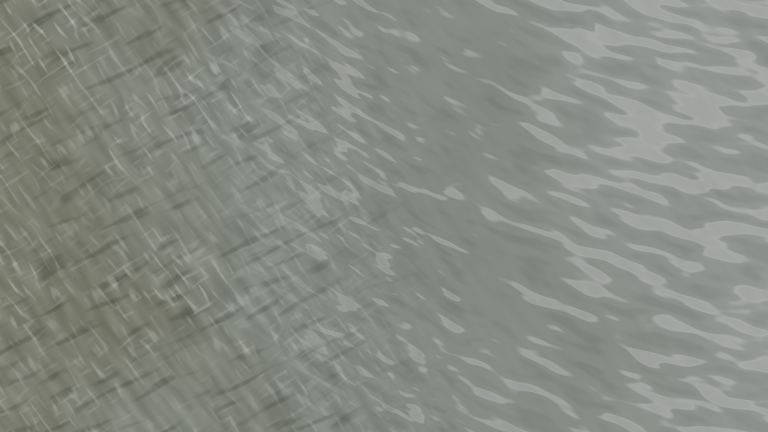
Give the GLSL for this texture, as a WebGL 1 fragment shader.

```glsl
precision highp float;
// Wind-ruffled grey-green water seen from above. Fine crossed glints on the left
// give way to broad, slanted sky reflections on the right; all of it is
// stretched gradient noise, thresholded and blended by soft regional masks.

uniform vec2 u_resolution;

const vec3 OLIVE      = vec3(0.475, 0.483, 0.428);
const vec3 GREY_GREEN = vec3(0.512, 0.532, 0.500);
const vec3 SILVER     = vec3(0.575, 0.590, 0.580);
const vec3 SKY        = vec3(0.648, 0.655, 0.645);
const vec3 GLINT      = vec3(0.720, 0.735, 0.710);

const vec2 GLINT_FREQ  = vec2(19.0, 88.0);  // along, across a stroke
const vec2 CREASE_FREQ = vec2(9.0, 52.0);
const vec2 RIPPLE_FREQ = vec2(13.0, 40.0);
const vec2 SWELL_FREQ  = vec2(7.5, 27.0);
const float STEEP_ANGLE  = -0.95;
const float RISING_ANGLE = 0.58;
const float CREASE_ANGLE = 0.45;
const float GLINT_STRENGTH  = 0.62;
const float CREASE_STRENGTH = 0.070;
const float GRAIN_STRENGTH  = 0.030;

vec2 gradientAt(vec2 cell) {
  vec3 h = fract(vec3(cell.xyx) * vec3(0.1031, 0.1030, 0.0973));
  h += dot(h, h.yzx + 33.33);
  float angle = 6.28318 * fract((h.x + h.y) * h.z);
  return vec2(cos(angle), sin(angle));
}

float gradientNoise(vec2 p) {
  vec2 i = floor(p);
  vec2 f = p - i;
  vec2 u = f * f * f * (f * (f * 6.0 - 15.0) + 10.0);
  float a = dot(gradientAt(i), f);
  float b = dot(gradientAt(i + vec2(1, 0)), f - vec2(1, 0));
  float c = dot(gradientAt(i + vec2(0, 1)), f - vec2(0, 1));
  float d = dot(gradientAt(i + vec2(1, 1)), f - vec2(1, 1));
  return mix(mix(a, b, u.x), mix(c, d, u.x), u.y);
}

float fbm(vec2 p) {
  float sum = 0.0;
  float amplitude = 1.0;
  for (int i = 0; i < 3; i++) {
    sum += amplitude * gradientNoise(p);
    p = p * 2.03 + 17.3;
    amplitude *= 0.5;
  }
  return sum;
}

vec2 rotated(vec2 p, float angle) {
  float c = cos(angle);
  float s = sin(angle);
  return vec2(c * p.x + s * p.y, c * p.y - s * p.x);
}

// Noise drawn out into strokes that run along the given angle.
float strokes(vec2 p, float angle, vec2 freq) {
  return gradientNoise(rotated(p, angle) * freq + 40.0);
}

// Height of the larger waves, in bent coordinates.
float waves(vec2 q, vec2 freq) {
  return gradientNoise(q * freq) + 0.42 * gradientNoise(q * freq * 2.1 + 9.7);
}

void main() {
  vec2 p = gl_FragCoord.xy / u_resolution.y;
  float patches = fbm(p * 2.2 + 3.0);
  vec2 wobble = vec2(gradientNoise(p * 9.0 + 5.0), gradientNoise(p * 9.0 + 31.0));

  // Regions: ruffled left, rippled middle, smooth right
  float across = p.x + 0.22 * (p.y - 0.5) + 0.16 * patches;
  float calm  = smoothstep(0.55, 1.08, across);
  float broad = smoothstep(0.85, 1.25, across);
  float sheen = smoothstep(0.80, 1.75, across + 0.08 * (p.y - 0.5));

  // Water colour
  vec3 color = mix(OLIVE, GREY_GREEN, smoothstep(-0.05, 0.75, p.x + 0.35 * patches));
  color = mix(color, SILVER, sheen);
  color += 0.020 * patches;

  // Sky reflections: crests slope down to the right and level out
  vec2 q = p + 0.012 * wobble;
  q.y += 0.92 * p.x - 0.21 * p.x * p.x;
  float height = mix(waves(q, RIPPLE_FREQ), waves(q + 2.7, SWELL_FREQ), broad);
  float level = mix(0.25, 0.02, sheen) - 0.16 * patches;
  float crest = smoothstep(level - 0.05, level + 0.11, height);
  float rim = crest * (1.0 - smoothstep(level + 0.08, level + 0.24, height));
  float visible = smoothstep(0.42, 0.90, across);
  color = mix(color, SKY, crest * visible * mix(0.58, 0.88, sheen));
  color += 0.018 * rim * visible;
  color -= 0.030 * visible * smoothstep(0.05, 0.45, -height);

  // Dark creases and soft grain of the ruffled water
  vec2 r = p + 0.006 * wobble;
  float ruffled = 1.0 - calm;
  float crease = strokes(r, CREASE_ANGLE, CREASE_FREQ);
  color -= CREASE_STRENGTH * ruffled * smoothstep(0.08, 0.50, crease);
  float grain = strokes(r + 7.0, STEEP_ANGLE, GLINT_FREQ * 0.55);
  color += GRAIN_STRENGTH * (ruffled + 0.25) * grain * 2.0;

  // Crossed glints, gathered into gusts
  float steep = smoothstep(0.10, 0.56, strokes(r, STEEP_ANGLE, GLINT_FREQ));
  float rising = smoothstep(0.14, 0.60, strokes(r + 3.0, RISING_ANGLE, GLINT_FREQ));
  float gust = 0.62 + 0.75 * gradientNoise(p * 4.5 + 60.0) + 0.3 * patches;
  float glint = (steep + 0.65 * rising) * clamp(gust, 0.15, 1.0);
  color = mix(color, GLINT, clamp(GLINT_STRENGTH * ruffled * glint, 0.0, 0.9));

  gl_FragColor = vec4(clamp(color, 0.0, 1.0), 1.0);
}
```
